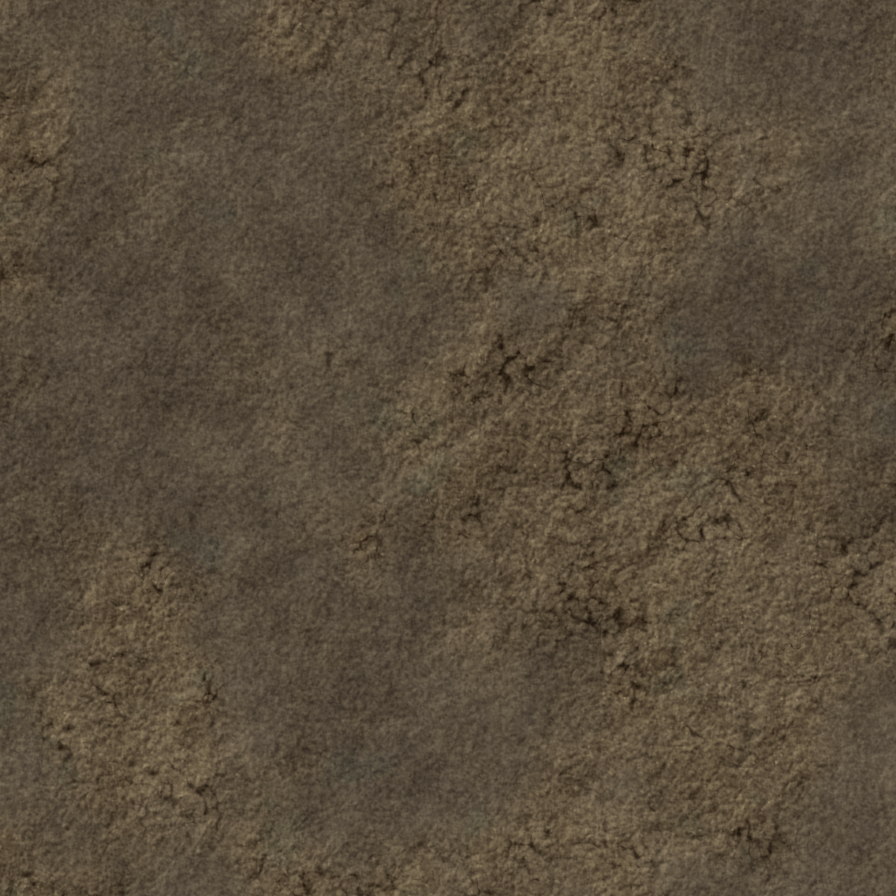
This texture is drawn by a Shadertoy shader. Its source:

```glsl
const vec3 EARTH = vec3(0.355, 0.306, 0.237);
const vec3 TONE_RANGE = vec3(0.092, 0.087, 0.072);
const vec3 SAND_TINT = vec3(0.010, 0.0, -0.016);
const vec3 MOSS_TINT = vec3(-0.018, -0.002, 0.002);
const vec2 TO_LIGHT = vec2(-0.6, 0.8);
const mat2 OCTAVE_TURN = mat2(1.6, 1.2, -1.2, 1.6);

vec2 hash2(vec2 p) {
    vec3 q = fract(p.xyx * vec3(0.1031, 0.1030, 0.0973));
    q += dot(q, q.yzx + 33.33);
    return fract((q.xx + q.yz) * q.zy);
}

float valueNoise(vec2 p) {
    vec2 cell = floor(p), f = fract(p);
    vec2 u = f * f * (3.0 - 2.0 * f);
    float low = mix(hash2(cell).x, hash2(cell + vec2(1, 0)).x, u.x);
    float high = mix(hash2(cell + vec2(0, 1)).x, hash2(cell + vec2(1, 1)).x, u.x);
    return mix(low, high, u.y);
}

// Normalised sum of turned octaves, 0 to 1
float fbm(vec2 p, int octaves) {
    float sum = 0.0, total = 0.0, amplitude = 0.5;
    for (int i = 0; i < octaves; i++) {
        sum += amplitude * valueNoise(p);
        total += amplitude;
        amplitude *= 0.5;
        p = OCTAVE_TURN * p + 17.3;
    }
    return sum / total;
}

// Distance to the nearest scattered point
float cellular(vec2 p) {
    vec2 cell = floor(p), f = fract(p);
    float nearest = 4.0;
    for (int y = -1; y <= 1; y++)
    for (int x = -1; x <= 1; x++) {
        vec2 offset = vec2(x, y);
        vec2 toPoint = offset + hash2(cell + offset) - f;
        nearest = min(nearest, dot(toPoint, toPoint));
    }
    return sqrt(nearest);
}

vec2 warp(vec2 p, float scale, float amount) {
    vec2 shift = vec2(fbm(p * scale, 3), fbm(p * scale + 41.7, 3)) - 0.5;
    return p + amount * shift;
}

// Folds with clods and crumbs on top
float soilHeight(vec2 p) {
    vec2 q = warp(p, 40.0, 0.014);
    float folds = 0.8 * fbm(q * vec2(19.0, 15.0), 5);
    float clods = 0.07 * cellular(q * 55.0);
    float crumbs = 0.08 * cellular(q * 125.0 + 9.0);
    return folds - clods - crumbs;
}

float relief(vec2 p, float stepSize) {
    return soilHeight(p) - soilHeight(p + TO_LIGHT * stepSize);
}

// Thin broken cracks along a noise contour
float creases(vec2 p, float scale, float width) {
    float contour = abs(fbm(p * scale + 63.0, 5) - 0.5);
    float broken = smoothstep(0.52, 0.68, fbm(p * 14.0 + 88.0, 3));
    return broken * (1.0 - smoothstep(0.0, width, contour));
}

// Rare pale sand grains
float flecks(vec2 p, float scale, float share) {
    vec2 cell = floor(p * scale);
    vec2 center = 0.3 + 0.4 * hash2(cell + 7.0);
    float chosen = step(1.0 - share, hash2(cell + 131.0).y);
    return chosen * (1.0 - smoothstep(0.08, 0.28, length(fract(p * scale) - center)));
}

void mainImage(out vec4 fragColor, in vec2 fragCoord) {
    vec2 p = fragCoord / iResolution.y + 3.0;

    // Crumbly areas fade into smoother packed ones
    float rough = smoothstep(0.34, 0.64, fbm(p * 6.0 + 21.0, 5));

    // Lit surface, its hollows and dark pits
    float tone = mix(8.5, 17.0, rough) * relief(p, 0.0027);
    float hollow = cellular(warp(p, 45.0, 0.02) * 85.0) - 0.45;
    tone -= mix(0.3, 0.8, rough) * hollow;
    float pitArea = smoothstep(0.50, 0.72, fbm(p * 17.0 + 52.0, 4));
    tone -= 1.5 * rough * pitArea * smoothstep(0.0, 0.35, hollow);
    tone -= 0.8 * mix(0.3, 1.0, rough) * creases(p, 16.0, 0.022);

    // Stains and fine grain
    tone += 1.1 * (fbm(p * 5.0 + 5.0, 4) - 0.5);
    tone += 0.9 * (fbm(p * 23.0 + 33.0, 4) - 0.5);
    float grain = valueNoise(p * 240.0) + valueNoise(OCTAVE_TURN * p * 215.0) - 1.0;
    tone += mix(0.85, 1.1, rough) * grain;
    tone += 1.1 * rough * flecks(p, 130.0, 0.035);
    tone += 0.25 * (rough - 0.35);

    // Colour
    float moss = smoothstep(0.68, 0.80, fbm(p * 13.0 + 71.0, 4));
    float sand = rough - 0.5 + 0.8 * (fbm(p * 30.0 + 14.0, 3) - 0.5);
    vec3 color = EARTH + TONE_RANGE * clamp(tone, -2.4, 2.4);
    color += SAND_TINT * sand + MOSS_TINT * moss;
    fragColor = vec4(color, 1.0);
}
```
